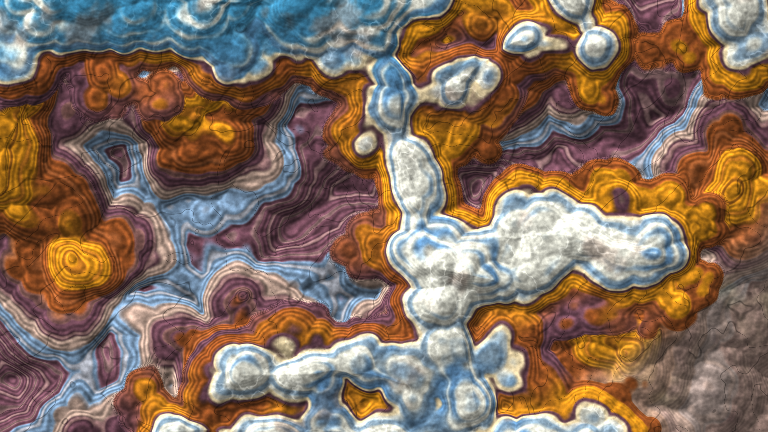
Write a WebGL 2 fragment shader that draws this texture.

```glsl
#version 300 es
precision highp float;
// Mineral terraces seen from above: pale, lobed pools edged by ochre and rust
// bands, with ringed domes inland. Pools are rounded segments, scalloped by
// smooth cellular distance and warped by gradient noise, then lit as relief.
uniform vec2 u_resolution;
out vec4 fragColor;

const vec3 PALE = vec3(.79, .79, .74), BLUE = vec3(.33, .48, .62);
const vec3 TEAL = vec3(.16, .43, .55), OCHRE = vec3(.74, .49, .11);
const vec3 RUST = vec3(.50, .27, .13), PLUM = vec3(.35, .23, .27);
const vec3 TAUPE = vec3(.60, .51, .46), CREAM = vec3(.80, .73, .58);

// Pool skeleton: segment ends and radii.
const int POOLS = 11;
const vec4 SEGMENT[POOLS] = vec4[POOLS](
  vec4(-.1, 1., .85, 1.02), vec4(.88, .95, .93, .66), vec4(.93, .66, 1., .38),
  vec4(1.02, .38, 1.16, .36), vec4(1.08, .3, 1.1, .06), vec4(1.16, .46, 1.49, .43),
  vec4(.58, .14, .95, .12), vec4(1.05, .8, 1.2, .9), vec4(1.33, 1.03, 1.36, .9),
  vec4(1.7, 1.02, 1.72, .92), vec4(.4, 0., 1.35, -.02));
const float RADIUS[POOLS] = float[POOLS](
  .15, .05, .065, .13, .08, .08, .055, .035, .04, .05, .045);

vec2 hash2(vec2 p) {
  vec3 q = fract(p.xyx * vec3(.1031, .1030, .0973));
  q += dot(q, q.yzx + 33.33);
  return fract((q.xx + q.yz) * q.zy);
}

float corner(vec2 cell, vec2 offset) {
  return dot(hash2(cell) * 2. - 1., offset);
}

float gradientNoise(vec2 p) {
  vec2 i = floor(p), f = fract(p), u = f * f * f * (f * (f * 6. - 15.) + 10.);
  vec2 e = vec2(1., 0.);
  float low = mix(corner(i, f), corner(i + e, f - e), u.x);
  float high = mix(corner(i + e.yx, f - e.yx), corner(i + 1., f - 1.), u.x);
  return 1.8 * mix(low, high, u.y);
}

float fbm(vec2 p) {
  float sum = 0., gain = .5;
  for (int k = 0; k < 4; k++) {
    sum += gain * gradientNoise(p);
    p = mat2(1.6, 1.2, -1.2, 1.6) * p + 7.3;
    gain *= .5;
  }
  return sum;
}

// Smooth squared distance to the nearest jittered cell point.
float lobes(vec2 p) {
  vec2 i = floor(p), f = fract(p);
  float sum = 0.;
  for (int y = -1; y <= 1; y++)
    for (int x = -1; x <= 1; x++) {
      vec2 cell = vec2(x, y), r = cell + hash2(i + cell + 40.) - f;
      sum += exp(-18. * dot(r, r));
    }
  return -log(sum + 1e-9) / 18.;
}

float segmentDistance(vec2 p, vec2 a, vec2 b) {
  vec2 ab = b - a;
  return length(p - a - ab * clamp(dot(p - a, ab) / dot(ab, ab), 0., 1.));
}

float smoothMin(float a, float b, float k) {
  float h = max(k - abs(a - b), 0.) / k;
  return min(a, b) - h * h * k * .25;
}

// x: signed distance to the pool shore, y: distance from dome centres.
vec2 strata(vec2 p) {
  vec2 q = p + .05 * vec2(fbm(p * 3.), fbm(p * 3. + 17.));
  float shore = 1.;
  for (int k = 0; k < POOLS; k++)
    shore = smoothMin(shore, segmentDistance(q, SEGMENT[k].xy, SEGMENT[k].zw) - RADIUS[k], .05);
  float scallop = .17 * (lobes(q * 7.) - .18) + .05 * (lobes(q * 15. + 3.) - .18);
  float dome = sqrt(max(lobes(q * 2.2 + 5.), 0.)) / 2.2;
  return vec2(shore + scallop, dome + .7 * scallop);
}

float height(vec2 p, vec2 s) {
  return -.42 * s.x - .3 * s.y + .014 * fbm(p * 14.);
}

// Lays the next band over the colour where t passes the edge.
vec3 layer(vec3 color, vec3 next, float t, float edge) {
  return mix(color, next, smoothstep(edge - .004, edge + .004, t));
}

float rings(float t, float period, float phase) {
  return sin(6.2832 * t / period + phase);
}

vec3 poolColor(vec2 p, float t, float mottle) {
  float cool = smoothstep(.72, 1., p.y) * (1. - smoothstep(.8, 1.3, p.x));
  float light = mottle + .18 * rings(t, .045, 2. * mottle) + .2 - .45 * cool;
  vec3 color = mix(BLUE, PALE, smoothstep(-.3, .2, light));
  color = mix(color, TEAL, .75 * cool * smoothstep(.25, -.2, light));
  color = mix(color, TAUPE, .5 * smoothstep(.1, .4, fbm(p * 8. + 31.)));
  float rim = smoothstep(.014, .004, abs(t + .02));
  return mix(color, BLUE * .85, .65 * rim);
}

vec3 inlandColor(float e, float phase) {
  vec3 color = layer(OCHRE, RUST, e, .08);
  color = layer(color, PLUM, e, .14);
  color = layer(color, TAUPE, e, .185);
  color = layer(color, mix(BLUE, TAUPE, .25), e, .215);
  color = layer(color, PLUM, e, .26);
  float stripe = smoothstep(.3, .9, rings(e, .034, phase));
  return mix(color, mix(RUST, TAUPE, smoothstep(.08, .2, e)), .45 * stripe);
}

void main() {
  vec2 p = gl_FragCoord.xy / u_resolution.y;
  vec2 s = strata(p), eps = vec2(.004, 0.);
  float mottle = fbm(p * 5. + 11.), drift = fbm(p * 2.2 + 23.);
  float t = s.x + .012 * fbm(p * 9.), e = s.y + .06 * drift;

  // Inland rings, giving way to bare rock at the lower right.
  vec3 inland = inlandColor(e, 3. * mottle);
  float rock = smoothstep(0., .2, dot(p, vec2(.8, -1.)) - .85 + .25 * drift);
  vec3 crag = mix(TAUPE, mix(PLUM, CREAM, step(0., mottle)), smoothstep(.1, .5, abs(mottle)));
  inland = mix(inland, crag, .85 * rock);

  // Bands from the pools outward.
  float warm = smoothstep(-.2, .2, drift + .35 * (p.x - .55));
  vec3 color = layer(poolColor(p, t, mottle), CREAM, t, 0.);
  color = layer(color, PLUM * .9, t, .01);
  color = layer(color, mix(RUST, OCHRE, warm), t, .02);
  color = layer(color, mix(PLUM, RUST, warm), t, .068);
  color = layer(color, inland, t, .1);

  // Fine growth rings and hairline cracks on land only.
  float land = smoothstep(0., .02, t);
  float fine = rings(mix(t, e, smoothstep(.09, .11, t)), .0135, 4. * mottle);
  color *= 1. + fine * mix(.04, .17, land) * (1. - .7 * rock);
  float crack = abs(gradientNoise(p * 9. + 2. * mottle));
  color *= 1. - .3 * land * (1. - smoothstep(0., .035, crack));

  // Relief light from the upper left, wet glints and grain.
  float h = height(p, s);
  vec2 slope = vec2(height(p + eps, strata(p + eps)) - h,
                    height(p + eps.yx, strata(p + eps.yx)) - h) / eps.x;
  color *= clamp(1. + .42 * dot(slope, vec2(.5, -.85)), .58, 1.38);
  float glint = smoothstep(.1, 0., abs(fbm(p * 17. + 5.))) * smoothstep(0., .3, mottle + .1);
  color += .14 * glint * (1. - land);
  color *= 1. + .38 * fbm(p * 55.);
  fragColor = vec4(clamp(color, 0., 1.), 1.);
}
```
